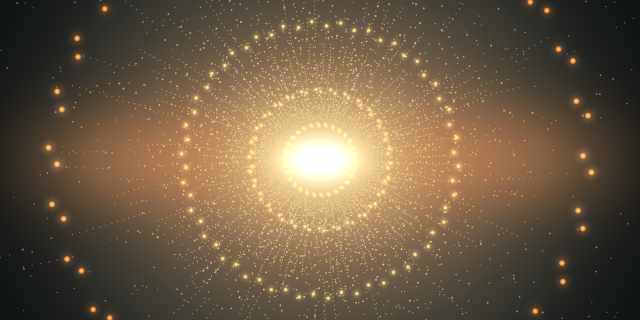
Reproduce this background procedurally as a WebGL 1 fragment shader.

```glsl
precision highp float;
// A tunnel of glowing beads around a bright core, over a warm horizontal haze.
// The haze is stacked Gaussian blends; beads repeat by angle on shrinking rings,
// and fine sparks and dotted trails fill hashed log-polar cells.
uniform vec2 u_resolution;

const float TAU = 6.2831853;

vec2 hash2(vec2 p) {
  vec3 q = fract(p.xyx * vec3(0.1031, 0.1030, 0.0973));
  q += dot(q, q.yzx + 33.33);
  return fract((q.xx + q.yz) * q.zy);
}

// Antialiased disc, softened by one pixel on each side
float disc(float dist, float size) {
  float pixel = 0.8 / u_resolution.y;
  return 1.0 - smoothstep(max(0.0, size - pixel), size + pixel, dist);
}

// Distance to the nearest of 30 beads on a ring; polar = (angle, radius)
float beadDistance(vec2 polar, float radius, float phase) {
  float spacing = TAU / 30.0;
  float offset = (fract((polar.x - phase) / spacing + 0.5) - 0.5) * spacing;
  return length(vec2(offset * polar.y, polar.y - radius));
}

// One jittered spark in each active log-polar cell
float sparks(vec2 polar, float spokes, float rows, float density, float seed) {
  vec2 grid = vec2(polar.x / TAU * spokes, log(polar.y) * rows);
  vec2 id = floor(grid) + 200.0 + seed * 37.0;
  vec2 centre = 0.2 + 0.6 * hash2(id);
  vec2 pick = hash2(id + 71.7);
  vec2 delta = (fract(grid) - centre) * polar.y * vec2(TAU / spokes, 1.0 / rows);
  float size = 0.0012 + 0.0016 * pick.y * pick.y;
  return disc(length(delta), size) * step(pick.x, density) * (0.5 + 0.5 * pick.y);
}

// Slightly slanted radial rows of tiny dots
float trails(vec2 polar, float spokes, float rows, float density) {
  vec2 grid = vec2(polar.x / TAU * spokes, log(polar.y) * rows);
  vec2 id = floor(grid) + 300.0;
  vec2 pick = hash2(id);
  vec2 f = fract(grid);
  float across = f.x - 0.5 - (pick.y - 0.5) * (f.y - 0.5);
  float along = (fract(f.y * 7.0) - 0.5) / 7.0;
  vec2 delta = vec2(across * TAU / spokes, along / rows) * polar.y;
  return disc(length(delta), 0.0012) * step(pick.x, density);
}

vec3 haze(vec2 p) {
  vec2 s = p * p;
  vec3 col = mix(vec3(0.22, 0.23, 0.21), vec3(0.06, 0.075, 0.08),
                 smoothstep(0.45, 1.15, length(p)));
  col = mix(col, vec3(0.72, 0.54, 0.38), exp(-(s.x * 0.65 + s.y) / 0.17));
  col = mix(col, vec3(0.74, 0.50, 0.31), 0.9 * exp(-s.y / 0.03 - 2.2 * s.x * s.x));
  col = mix(col, vec3(0.96, 0.85, 0.58), exp(-(s.x * 0.5 + s.y) / 0.033));
  col = mix(col, vec3(1.0, 0.98, 0.85), exp(-(s.x * 0.35 + s.y) / 0.006));
  return col + 0.35 * exp(-(s.x * 0.3 + s.y) / 0.003);
}

void main() {
  vec2 p = (gl_FragCoord.xy - 0.5 * u_resolution) / u_resolution.y;
  vec2 polar = vec2(atan(p.y, p.x), max(length(p), 0.001));
  vec3 col = haze(p);

  // Fine sparks and trails, thinning outward
  float fine = 0.0;
  float density = mix(0.6, 0.13, smoothstep(0.3, 0.8, polar.y));
  for (int i = 0; i < 4; i++) {
    float k = float(i);
    fine = max(fine, sparks(polar, 60.0 + 14.0 * k, 9.0 + 2.0 * k, density, k));
  }
  fine = max(fine, 0.6 * trails(polar, 96.0, 5.0, density * 0.8));
  vec3 sparkColor = mix(vec3(1.0, 0.92, 0.60), vec3(0.95, 0.68, 0.36),
                        smoothstep(0.3, 0.9, polar.y));
  col = mix(col, sparkColor, fine * 0.8 * smoothstep(0.06, 0.2, polar.y));

  // Faint dotted circles close to the core
  for (int i = 0; i < 4; i++) {
    float k = float(i);
    float d = beadDistance(polar, 0.10 + 0.03 * k, 0.07 * k);
    d = min(d, beadDistance(polar, 0.105 + 0.03 * k, 0.07 * k + 0.1));
    col = mix(col, vec3(1.0, 0.93, 0.58), 0.45 * disc(d, 0.0016));
  }

  // Paired bead rings, each about half as wide as the one before
  for (int i = 0; i < 4; i++) {
    float scale = pow(0.51, float(i));
    float d = min(beadDistance(polar, 0.849 * scale, 0.164),
                  beadDistance(polar, 0.822 * scale, 0.016 + 0.04 * float(i)));
    float size = 0.0085 * pow(scale, 0.7);
    float redness = smoothstep(0.25, 0.9, polar.y) * (0.55 + 0.9 * abs(p.y));
    vec3 rim = mix(vec3(1.0, 0.92, 0.52), vec3(0.95, 0.46, 0.16), redness);
    vec3 heart = mix(vec3(1.0, 0.97, 0.66), vec3(1.0, 0.78, 0.42), redness);
    col += rim * 0.22 * exp(-d * d / (size * size * 5.0));
    col = mix(col, rim, 0.85 * disc(d, size));
    col = mix(col, heart, exp(-d * d / (size * size * 0.4)));
  }

  gl_FragColor = vec4(min(col, 1.0), 1.0);
}
```
